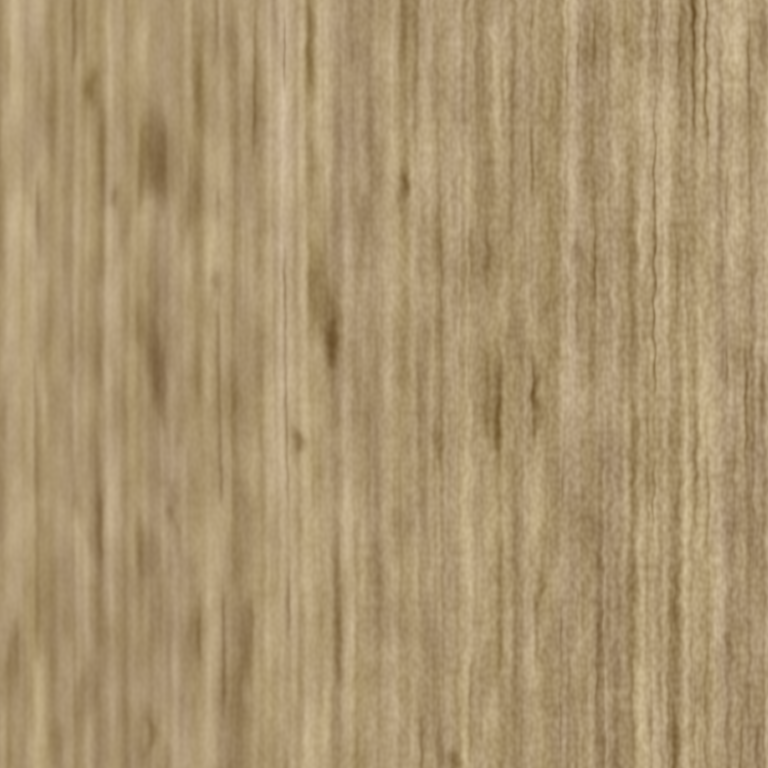
This texture is drawn by a WebGL 2 fragment shader. Its source:

```glsl
#version 300 es
precision highp float;

uniform vec2 u_resolution;
out vec4 fragColor;

// Colour
const vec3 WOOD_COLOR = vec3(0.655, 0.570, 0.430);
const vec3 TONE_STEP = vec3(0.100, 0.105, 0.107);
const vec3 HUE_SHIFT = vec3(0.002, 0.006, -0.026);
const float BASE_TONE = 0.22;

// Vertical streaks: frequency across and along the grain
const vec2 BROAD_FREQ = vec2(11.0, 0.8);
const vec2 FIBRE_FREQ = vec2(31.0, 0.5);
const vec2 FINE_FREQ = vec2(62.0, 0.8);
const vec2 HAIR_FREQ = vec2(105.0, 2.2);
const float BROAD_DEPTH = 0.60;
const float FIBRE_DEPTH = 1.15;
const float FINE_DEPTH = 1.15;
const float HAIR_DEPTH = 0.90;

// Mottling that breaks up the streaks
const vec2 STAIN_FREQ = vec2(14.0, 6.0);
const vec2 MOTTLE_FREQ = vec2(48.0, 13.0);
const vec2 FLECK_FREQ = vec2(90.0, 36.0);
const vec2 GRIT_FREQ = vec2(150.0, 110.0);
const float STAIN_DEPTH = 0.60;
const float MOTTLE_DEPTH = 0.65;
const float FLECK_DEPTH = 0.50;
const float GRIT_DEPTH = 0.75;

// Thin dark lines between fibres
const vec2 CREVICE_FREQ = vec2(24.0, 0.3);
const float CREVICE_DEPTH = 1.15;
const float CREVICE_WIDTH = 0.075;

// Dark pores scattered on a jittered grid
const vec2 PORE_GRID = vec2(8.0, 6.0);
const float PORE_SHARE = 0.24;
const float PORE_DEPTH = 1.70;

vec2 hash22(vec2 p) {
    vec3 q = fract(vec3(p.xyx) * vec3(0.1031, 0.1030, 0.0973));
    q += dot(q, q.yzx + 33.33);
    return fract((q.xx + q.yz) * q.zy);
}

vec2 latticeGradient(vec2 cell) {
    float angle = 6.28318 * hash22(cell).x;
    return vec2(cos(angle), sin(angle));
}

float gradientNoise(vec2 p) {
    vec2 cell = floor(p);
    vec2 f = p - cell;
    vec2 w = f * f * f * (f * (f * 6.0 - 15.0) + 10.0);
    vec2 e = vec2(1.0, 0.0);
    float a = dot(latticeGradient(cell), f);
    float b = dot(latticeGradient(cell + e.xy), f - e.xy);
    float c = dot(latticeGradient(cell + e.yx), f - e.yx);
    float d = dot(latticeGradient(cell + e.xx), f - e.xx);
    return mix(mix(a, b, w.x), mix(c, d, w.x), w.y);
}

// Noise stretched along the grain; each column slides by its own amount
float streaks(vec2 p, vec2 freq, float seed) {
    vec2 q = p * freq + vec2(seed, seed * 1.7);
    q.y += 1.5 * gradientNoise(vec2(q.x * 0.7, seed));
    return gradientNoise(q);
}

float pores(vec2 p) {
    vec2 home = floor(p * PORE_GRID);
    float dark = 0.0;
    for (int j = -1; j <= 1; j++) {
        for (int i = -1; i <= 1; i++) {
            vec2 cell = home + vec2(i, j);
            vec2 shape = hash22(cell + 71.0);
            vec2 center = (cell + hash22(cell + 19.0)) / PORE_GRID;
            vec2 radius = mix(vec2(0.006, 0.014), vec2(0.009, 0.060), shape.yx * shape.yx);
            vec2 d = p - center;
            d.x += 0.014 * gradientNoise(vec2(p.y * 28.0, cell.x * 3.7));
            d /= radius;
            float present = step(hash22(cell + 43.0).x, PORE_SHARE);
            dark += present * mix(0.5, 1.0, shape.y) * exp(-dot(d, d));
        }
    }
    return dark;
}

void main() {
    vec2 uv = gl_FragCoord.xy / u_resolution;
    float focus = smoothstep(0.1, 0.9, uv.x);   // soft left, crisp right

    // Slight bend, plus a ragged edge where in focus
    vec2 p = uv;
    p.x += 0.006 * gradientNoise(uv * vec2(3.0, 2.2) + 5.3);
    p.x += mix(0.001, 0.004, focus) * gradientNoise(uv * vec2(45.0, 38.0) + 9.1);

    // Layered fibres
    float tone = BASE_TONE + BROAD_DEPTH * streaks(p, BROAD_FREQ, 3.4);
    tone += FIBRE_DEPTH * streaks(p, FIBRE_FREQ, 17.2);
    tone += FINE_DEPTH * mix(0.75, 1.0, focus) * streaks(p, FINE_FREQ, 41.6);
    tone += HAIR_DEPTH * mix(0.3, 1.0, focus) * streaks(p, HAIR_FREQ, 63.8);

    // Stains, mottling and surface grit
    tone += STAIN_DEPTH * gradientNoise(p * STAIN_FREQ + 27.5);
    tone += MOTTLE_DEPTH * gradientNoise(p * MOTTLE_FREQ + 14.3);
    tone += FLECK_DEPTH * mix(0.5, 1.0, focus) * gradientNoise(p * FLECK_FREQ + 36.1);
    tone += GRIT_DEPTH * mix(0.3, 1.0, focus) * gradientNoise(uv * GRIT_FREQ + 8.7);

    // Broken crevices and dark pores
    float crevice = streaks(p, CREVICE_FREQ, 88.3) / (CREVICE_WIDTH * mix(1.5, 0.9, focus));
    float broken = smoothstep(-0.05, 0.35, gradientNoise(p * vec2(21.0, 6.5) + 52.4));
    tone -= CREVICE_DEPTH * broken * exp(-crevice * crevice);
    tone -= PORE_DEPTH * pores(p);

    // Olive and grey drift between fibres
    float hue = streaks(p, vec2(26.0, 1.0), 31.9) + 0.6 * gradientNoise(p * vec2(44.0, 14.0));
    vec3 color = WOOD_COLOR + TONE_STEP * max(tone, -2.6) + HUE_SHIFT * hue;
    fragColor = vec4(clamp(color, 0.0, 1.0), 1.0);
}
```
